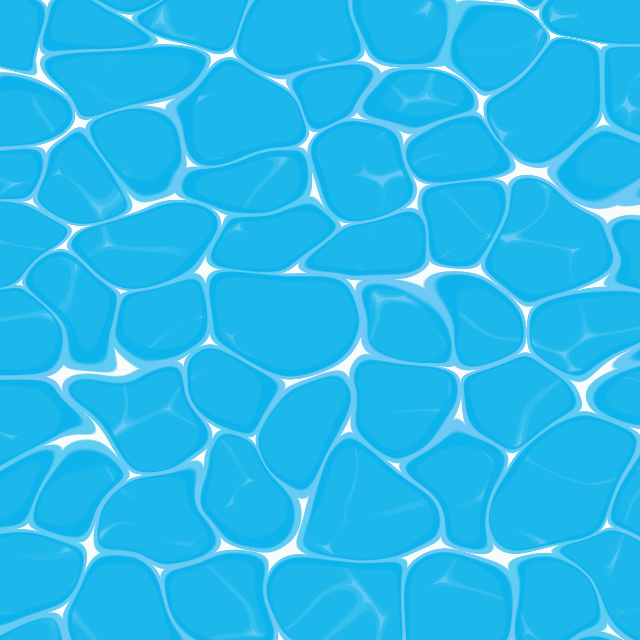
This texture is drawn by a WebGL 2 fragment shader. Its source:

```glsl
#version 300 es
precision highp float;
// Sunlit pool water: a net of rounded cells with pale rims, white sparks
// at the junctions and a deeper blue inner shade. A second, fainter net
// lies below it. Both nets come from a smoothed cellular distance.

uniform vec2 u_resolution;
out vec4 fragColor;

const vec3 WATER = vec3(0.11, 0.72, 0.92);
const vec3 SHADE = vec3(0.05, 0.70, 0.92);
const vec3 RIM = vec3(0.43, 0.79, 0.96);
const vec3 RIM_DIM = vec3(0.37, 0.80, 0.95);
const vec3 SPARK = vec3(0.97, 0.99, 0.98);

vec2 hash2(vec2 p) {
  vec3 q = fract(p.xyx * vec3(0.1031, 0.1030, 0.0973));
  q += dot(q, q.yzx + 33.33);
  return fract((q.xx + q.yz) * q.zy);
}

// Smooth value noise with two independent channels
vec2 noise2(vec2 p) {
  vec2 i = floor(p), f = fract(p);
  f = f * f * (3.0 - 2.0 * f);
  vec2 low = mix(hash2(i), hash2(i + vec2(1, 0)), f.x);
  vec2 high = mix(hash2(i + vec2(0, 1)), hash2(i + vec2(1, 1)), f.x);
  return mix(low, high, f.y);
}

// Bend straight borders into soft curves
vec2 warp(vec2 p, float amount) {
  return p + amount * (noise2(p * 1.4 + 17.0) - 0.5);
}

// x: rounded distance to the cell border, negative at junctions
// yz: random pair of the cell
vec3 cellNet(vec2 p, float seed, float jitter, float rounding) {
  vec2 base = floor(p), nearestId = base;
  float nearest = 9.0, others = 0.0;
  for (int y = -2; y <= 2; y++) {
    for (int x = -2; x <= 2; x++) {
      vec2 id = base + vec2(x, y);
      vec2 site = id + 0.5 + jitter * (hash2(id + seed) - 0.5);
      site.x += 0.5 * mod(id.y, 2.0) - 0.25;
      float d = length(site - p);
      others += exp(-0.5 * max(d, nearest) / rounding);
      if (d < nearest) {
        nearest = d;
        nearestId = id;
      }
    }
  }
  float border = -rounding * log(max(others, 1e-30)) - 0.5 * nearest;
  return vec3(border, hash2(nearestId + seed + 5.0));
}

// Smooth coverage of the region where d is below the limit
float below(float d, float limit, float blur) {
  return 1.0 - smoothstep(limit - blur, limit + blur, d);
}

// Faint broken lines with pale triangular junctions
vec3 deepNet(vec3 color, vec2 p, float blur) {
  float border = cellNet(warp(p, 0.6), 71.0, 0.85, 0.045).x;
  vec2 n = noise2(p * 1.7 + 40.0);
  float visible = smoothstep(0.3, 0.6, n.x);
  float line = below(border, 0.004 + 0.022 * n.y, blur);
  float star = below(border, -0.013, blur);
  color = mix(color, RIM_DIM, 0.36 * visible * line);
  return mix(color, RIM, 0.85 * smoothstep(0.2, 0.4, n.x) * star);
}

void main() {
  vec2 uv = gl_FragCoord.xy / u_resolution.y;
  float blur = 6.0 / u_resolution.y;

  // Cells flatten slightly toward the top
  vec2 p = vec2(uv.x * 6.2, uv.y * (6.3 + 1.5 * uv.y)) + vec2(3.0, 8.0);
  vec3 net = cellNet(warp(p, 0.5), 13.0, 0.85, 0.055);
  vec2 slow = noise2(p * 1.5 + 60.0);

  // Water body with the lower net
  vec3 color = deepNet(WATER, p * 0.95 + vec2(20.4, 11.3), blur);

  // Shade of uneven width, different in every cell
  float lineWidth = 0.009 + 0.018 * slow.x;
  float uneven = noise2(p * 1.6 + 30.0 * net.yz).x;
  float shadeWidth = lineWidth + 0.004 + 0.085 * uneven;
  color = mix(color, SHADE, 0.88 * below(net.x, shadeWidth, blur));

  // Pale rim and white junctions
  vec3 rim = mix(RIM_DIM, RIM, smoothstep(0.25, 0.7, slow.y));
  color = mix(color, rim, below(net.x, lineWidth, blur));
  float sparkLimit = -0.021 + 0.011 * noise2(p * 1.9 + 90.0).y;
  color = mix(color, SPARK, below(net.x, sparkLimit, 0.5 * blur));

  fragColor = vec4(color, 1.0);
}
```
